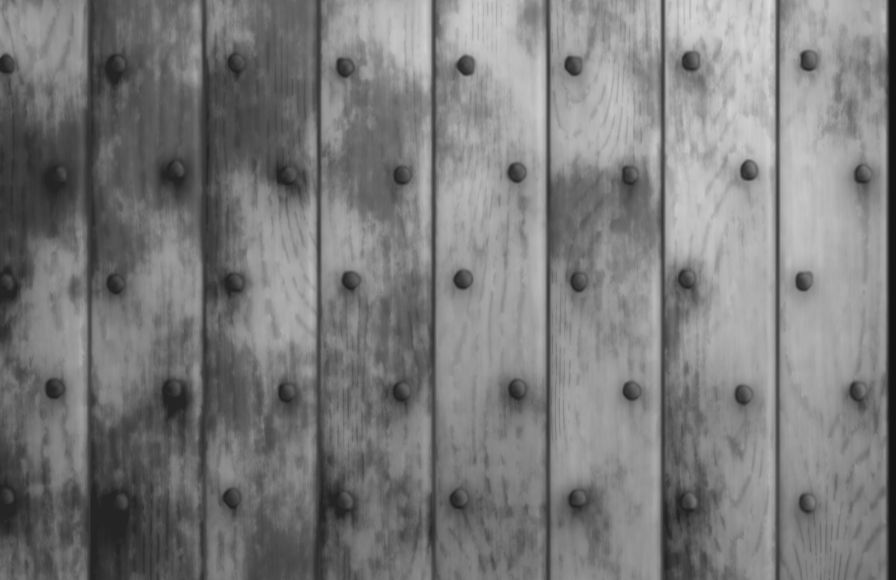
Write a Shadertoy shader that draws this texture.

```glsl
// Weathered grey plank door with staggered rows of domed iron studs.
#define PLANK_WIDTH 0.1977
#define FIRST_SEAM 0.1546
#define SEAM_HALF 0.0018
#define ROW_PITCH 0.1878
#define FIRST_ROW 0.1386
#define STUD_RADIUS 0.0168
#define STUD_JITTER 0.013
#define RING_COUNT 13.0
#define GRAIN_DEPTH 0.075
#define STAIN_DEPTH 0.31
#define WOOD_TONE 0.625
#define SEAM_TONE 0.23

float hash(vec2 p) {
    vec3 q = fract(vec3(p.xyx) * 0.1031);
    q += dot(q, q.yzx + 33.33);
    return fract((q.x + q.y) * q.z);
}

float noise(vec2 p) {
    vec2 i = floor(p), f = fract(p);
    f = f * f * f * (f * (f * 6.0 - 15.0) + 10.0);
    return mix(mix(hash(i), hash(i + vec2(1, 0)), f.x),
               mix(hash(i + vec2(0, 1)), hash(i + vec2(1, 1)), f.x), f.y);
}

// Each octave is turned so that no lattice shows.
float fbm(vec2 p) {
    float sum = 0.0, amp = 0.533;
    for (int i = 0; i < 4; i++) {
        sum += amp * noise(p);
        p = mat2(1.6, 1.2, -1.2, 1.6) * p + 17.3;
        amp *= 0.5;
    }
    return sum;
}

// Broad lighting: brightest at the upper right, dimmer at the sides and foot.
float lighting(vec2 p) {
    vec2 glow = (p - vec2(1.22, 1.0)) * vec2(2.6, 2.0);
    vec2 sideGlow = (p - vec2(0.69, 0.85)) * vec2(5.0, 3.0);
    return WOOD_TONE + 0.18 * exp(-dot(glow, glow)) + 0.12 * exp(-dot(sideGlow, sideGlow))
         - 0.05 * smoothstep(0.5, 0.0, p.x) - 0.08 * smoothstep(1.33, 1.54, p.x)
         - 0.08 * smoothstep(0.5, 0.0, p.y);
}

// Wood surface of one plank: rings, fibres and dark weathering.
float wood(vec2 p, float plank, float across) {
    vec2 seed = vec2(plank * 13.7 + 5.0, plank * 7.9 + 11.0);
    float sway = 0.012 * noise(p * vec2(6.0, 4.0) + seed);
    float fibre = fbm(vec2((p.x + sway) * 95.0, p.y * 9.0 + p.x * 25.0) + seed);
    float speck = fbm(p * vec2(75.0, 45.0) + seed);

    // Thin growth rings, broken into dashes
    float phase = RING_COUNT * noise(vec2(across * 1.5, p.y * 1.4) + seed) + 5.0 * across
                + 0.4 * noise(p * vec2(30.0, 12.0) + seed);
    float ring = pow(0.5 + 0.5 * sin(6.2832 * phase), 3.0);
    float ringFade = smoothstep(0.1, 0.6, noise(p * vec2(9.0, 4.0) + seed + 40.0));
    float dash = smoothstep(0.3, 0.6, speck);

    // Soft clouds of grime, partly broken up by the fibres
    vec2 warp = vec2(noise(p * 9.0 + seed), noise(p * 9.0 + seed + 9.0)) - 0.5;
    vec2 q = (p + 0.05 * warp) * vec2(7.5, 5.5) + seed;
    float cloud = 0.5 * noise(q) + 0.5 * fbm(q * 1.3 + 7.0) + 0.11 - 0.13 * p.x;
    float haze = smoothstep(0.32, 0.88, cloud);
    float patches = smoothstep(0.44, 0.74, cloud + 0.2 * (fibre - 0.5) + 0.3 * (speck - 0.5));

    float tone = lighting(p) + 0.10 * (noise(p * vec2(5.0, 3.0) + seed + 71.0) - 0.5);
    tone -= GRAIN_DEPTH * (ring * ringFade * dash * (1.0 - 0.5 * haze) + 0.9 * (fibre - 0.5));
    tone -= 0.05 * (speck - 0.5);
    return tone - STAIN_DEPTH * (0.66 * haze + 0.34 * patches);
}

// Stud with its dome, shadow and the grime that runs below it.
float addStud(float tone, vec2 p, float plank, float row, float px) {
    vec2 id = vec2(plank, row) + 20.0;
    float side = mod(row, 2.0) < 0.5 ? 0.25 : 0.73;
    vec2 centre = vec2(FIRST_SEAM + (plank - 1.0 + side) * PLANK_WIDTH,
                       FIRST_ROW + row * ROW_PITCH);
    centre += STUD_JITTER * (vec2(hash(id), hash(id + 31.0)) - 0.5);
    vec2 q = (p - centre) / STUD_RADIUS;

    // Grime and contact shadow
    vec2 g = q + vec2(0.1, 0.8);
    g *= vec2(0.5, g.y < 0.0 ? 0.32 : 0.5);
    float rough = 0.5 + fbm(p * vec2(40.0, 22.0) + id);
    tone -= (0.05 + 0.16 * hash(id + 57.0)) * rough * exp(-dot(g, g));
    vec2 s = q + vec2(0.15, 0.2);
    tone -= 0.15 * exp(-0.6 * dot(s, s));

    // Irregular, worn dome: dark at the left and below, grey facet at the right
    q.x *= 1.1;
    float r = length(q) * (1.0 + 0.25 * (noise(q * 1.3 + id * 3.0) - 0.5));
    float facet = smoothstep(-0.5, 0.75, q.x * 0.85 + q.y * 0.45);
    float dome = mix(0.20, 0.42, facet) - 0.10 * smoothstep(0.6, 1.0, r);
    dome *= 0.68 + 0.36 * p.x;
    dome += 0.06 * (noise(q * 2.0 + id) - 0.5);
    float soft = px / STUD_RADIUS + 0.16;
    return mix(max(tone, 0.14), dome, 1.0 - smoothstep(1.0 - soft, 1.0 + soft, r));
}

void mainImage(out vec4 fragColor, in vec2 fragCoord) {
    float px = 1.0 / iResolution.y;
    vec2 p = fragCoord * px;
    float s = (p.x - FIRST_SEAM) / PLANK_WIDTH + 1.0;
    float plank = floor(s), across = fract(s);
    float tone = wood(p, plank, across);

    // Seam: pale worn lip on its left, soft shade and a dark core
    float d = (s - round(s)) * PLANK_WIDTH;
    float lip = (d + 0.014) / 0.006;
    float shade = d / (d < 0.0 ? 0.006 : 0.011);
    tone += 0.06 * exp(-lip * lip) - 0.17 * exp(-abs(shade));
    float core = 1.0 - smoothstep(SEAM_HALF - px, SEAM_HALF + 0.003 + px, abs(d));
    tone = mix(tone, SEAM_TONE + 0.08 * (noise(vec2(round(s) * 5.0, p.y * 12.0)) - 0.5), 0.85 * core);

    // Studs of the nearest rows
    float nearest = round((p.y - FIRST_ROW) / ROW_PITCH);
    for (int j = 1; j >= -1; j--)
        tone = addStud(tone, p, plank, nearest + float(j), px);

    // Dark gap at the right end
    tone = mix(tone, 0.08, smoothstep(1.525, 1.536, p.x));
    fragColor = vec4(vec3(clamp(tone, 0.05, 0.95)), 1.0);
}
```
